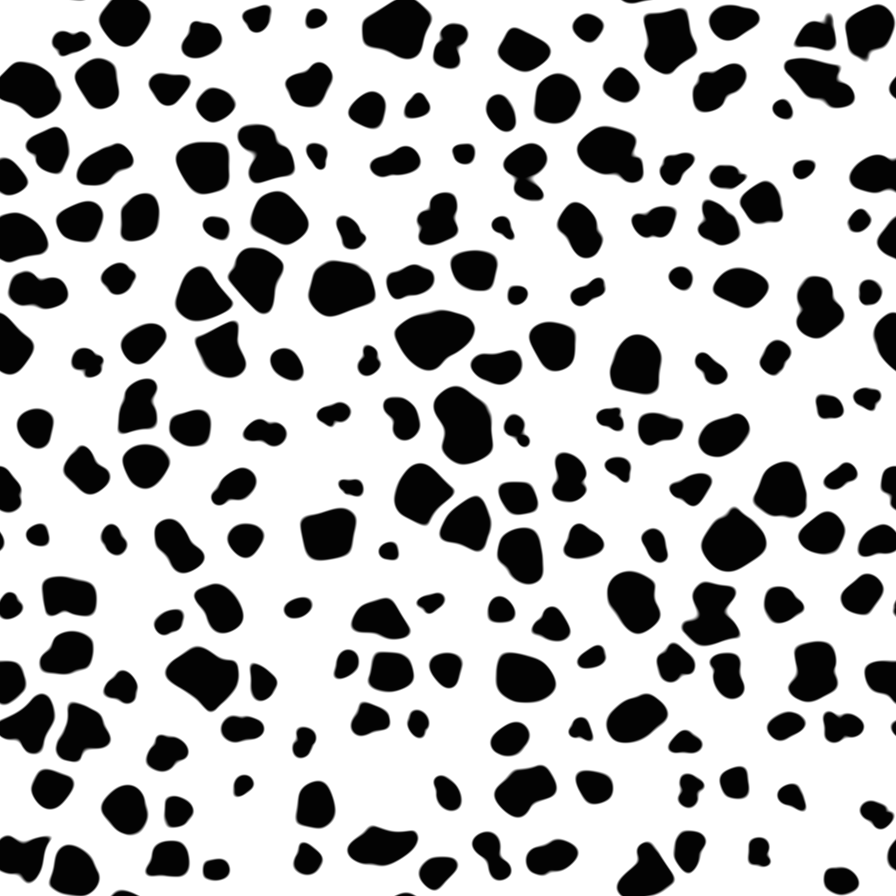
This pattern is drawn by a Shadertoy shader. Its source:

```glsl
// Tiling field of black animal-coat spots on white. Each cell of a staggered, jittered
// grid owns one blob of three melted circles; a size-weighted Voronoi diagram
// keeps a clear gap between neighbours, and periodic sines soften the outlines.

const float TAU = 6.2831853;
const vec2 GRID = vec2(13.0, 14.0);   // whole cells per canvas; even rows for the stagger

struct Spot {
    vec2 center;
    float radius;
    float weight;   // squared reach, used by the weighted Voronoi diagram
};

// Three random values in 0..1 per cell and seed
vec3 hash3(vec2 id, uint seed) {
    uvec3 v = uvec3(uvec2(id), seed) * 1664525u + 1013904223u;
    v.x += v.y * v.z; v.y += v.z * v.x; v.z += v.x * v.y;
    v ^= v >> 16u;
    v.x += v.y * v.z; v.y += v.z * v.x; v.z += v.x * v.y;
    return vec3(v & 0xffffu) / 65535.0;
}

float smoothMin(float a, float b, float k) {
    float h = max(k - abs(a - b), 0.0) / k;
    return min(a, b) - 0.25 * h * h * k;
}

Spot spotAt(vec2 cell) {
    vec2 id = mod(cell, GRID);
    vec3 h = hash3(id, 1u);
    Spot s;
    s.center = cell + 0.5 + 0.56 * (h.xy - 0.5);
    s.center.x += 0.5 * mod(id.y, 2.0) - 0.25;
    s.radius = mix(0.14, 0.42, pow(h.z, 1.5));
    s.weight = 1.4 * s.radius * s.radius;
    return s;
}

// Signed distance to a body with an end lobe and a side lobe, randomly turned
float blob(vec2 p, float r, vec2 id) {
    vec3 form = hash3(id, 2u), side = hash3(id, 3u);
    float angle = TAU * form.x;
    vec2 axis = vec2(cos(angle), sin(angle));
    vec2 q = vec2(dot(p, axis), dot(p, vec2(-axis.y, axis.x)));
    q.y += 0.15 * r;
    vec2 tip = vec2(r * mix(0.15, 0.85, form.y), 0.0);
    vec2 bump = r * vec2(mix(-0.9, 0.9, side.x), mix(0.2, 1.05, side.y));
    float d = length(q + tip) - r;
    d = smoothMin(d, length(q - tip) - r * mix(0.5, 1.0, form.z), 0.6 * r);
    return smoothMin(d, length(q - bump) - r * mix(0.3, 0.75, side.z), 0.5 * r);
}

// Signed distance to the spot that owns point p, in cell units
float spots(vec2 p) {
    vec2 base = floor(p), ownCell = base;
    Spot own = spotAt(base);
    float best = 1e5;

    // Owner: the smallest weighted squared distance
    for (int y = -2; y <= 2; y++)
    for (int x = -2; x <= 2; x++) {
        vec2 cell = base + vec2(x, y);
        Spot s = spotAt(cell);
        vec2 toSpot = p - s.center;
        float power = dot(toSpot, toSpot) - s.weight;
        if (power < best) { best = power; own = s; ownCell = cell; }
    }

    // Rounded distance to the border, and the room around the owner's centre
    float border = 1.0, room = 1.0;
    for (int y = -2; y <= 2; y++)
    for (int x = -2; x <= 2; x++) {
        if (x == 0 && y == 0) continue;
        Spot s = spotAt(ownCell + vec2(x, y));
        vec2 apart = s.center - own.center;
        float span = length(apart);
        float reach = 0.5 * (span + (own.weight - s.weight) / span);
        border = smoothMin(border, reach - dot(p - own.center, apart) / span, 0.14);
        room = min(room, reach);
    }
    if (room < 0.18) return 1.0;   // too cramped for a spot

    float d = blob(p - own.center, own.radius, mod(ownCell, GRID));
    return -smoothMin(-d, border - 0.09, 0.1);
}

void mainImage(out vec4 fragColor, in vec2 fragCoord) {
    vec2 uv = fragCoord / iResolution.xy;

    // Gentle periodic wobble of the outlines
    vec2 p = uv * GRID;
    p += 0.035 * sin(TAU * (uv.yx * vec2(17.0, 15.0) + uv * vec2(6.0, -5.0)));

    float edge = GRID.x * max(0.0018, 0.8 / iResolution.y);
    vec3 ink = vec3(0.01), paper = vec3(1.0);
    fragColor = vec4(mix(ink, paper, smoothstep(-edge, edge, spots(p))), 1.0);
}
```
